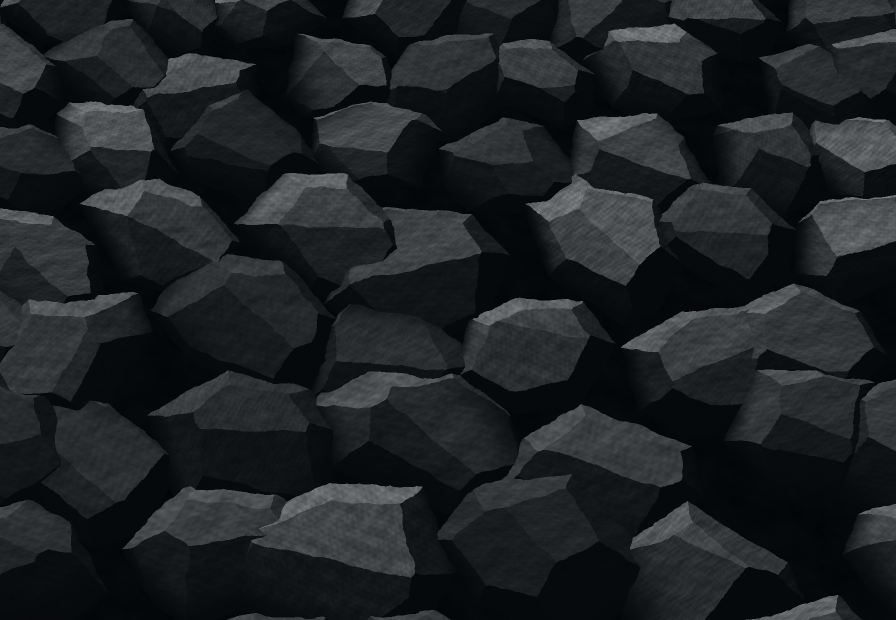
This texture is drawn by a Shadertoy shader. Its source:

```glsl
// A slope of dark, angular boulders that shrink with distance.
// Each boulder is the minimum of several random planes, set in a staggered
// perspective grid; layered sines roughen its outline and its lit faces.

const float NEAR_SIZE = 0.30;    // boulder spacing at the lower edge
const float SHRINK = 0.13;       // loss of spacing per unit of height
const float ROW_STEP = 0.66;     // row spacing relative to boulder width
const float TAU = 6.2831853;
const int SIDES = 7;
const vec3 LIGHT = vec3(-0.25, 0.76, 0.60);
const vec3 COOL_TINT = vec3(-0.010, 0.001, 0.010);

float hash(vec2 p) {
    vec3 q = fract(vec3(p.xyx) * 0.1031);
    q += dot(q, q.yzx + 33.33);
    return fract((q.x + q.y) * q.z);
}

mat2 turn(float angle) {
    float c = cos(angle), s = sin(angle);
    return mat2(c, s, -s, c);
}

// Layered, warped sines for broken stone
float roughness(vec2 p) {
    float sum = 0.0, amp = 0.5;
    for (int i = 0; i < 6; i++) {
        p = mat2(0.8, -0.6, 0.6, 0.8) * p * 1.7 + 1.3;
        sum += amp * sin(p.x + 1.5 * sin(p.y));
        amp *= 0.66;
    }
    return sum;
}

// Perspective: canvas to grid and back
vec2 toGrid(vec2 p, float middle) {
    float size = NEAR_SIZE - SHRINK * p.y;
    return vec2((p.x - middle) / size, -log(size) / (SHRINK * ROW_STEP));
}

vec3 toCanvas(vec2 g, float middle) {
    float size = exp(-g.y * SHRINK * ROW_STEP);
    return vec3(middle + g.x * size, (NEAR_SIZE - size) / SHRINK, size);
}

// Height of one boulder, and the outward slope of its visible face
vec3 boulder(vec2 d, float seed) {
    mat2 tilt = turn(mix(-0.35, 0.7, hash(vec2(seed, 41.0))));
    vec2 extent = vec2(0.60, 0.43) * mix(0.86, 1.12, hash(vec2(seed, 43.0)));
    vec2 q = (tilt * d) / extent;
    vec3 face = vec3(9.0, 0.0, 0.0);
    for (int i = 0; i < SIDES + 2; i++) {
        float k = float(i);
        float r1 = hash(vec2(seed, k));
        float r2 = hash(vec2(seed, k + 17.0));
        float angle = TAU * (k + 0.75 * r1) / float(SIDES);
        float slope = mix(0.6, 1.8, r2) * (1.1 + 0.4 * sin(angle));
        float top = slope * mix(0.82, 1.06, fract(r1 * 7.3 + r2));
        if (i >= SIDES) {
            // Two broad caps that meet in a ridge
            angle = (i == SIDES) ? mix(0.5, 2.6, r1) : mix(-2.8, -0.4, r1);
            slope = mix(0.10, 0.42, r2);
            top = mix(0.36, 0.52, fract(r1 * 5.7 + r2));
        }
        vec2 dir = vec2(cos(angle), sin(angle));
        float h = top - slope * dot(q, dir);
        if (h < face.x) face = vec3(h, slope * (dir * tilt));
    }
    return face;
}

// Light on a stone face, with relief, grain and dark crevices
float shadeStone(vec2 d, vec3 face, float seed) {
    vec2 grain = turn(seed) * d * vec2(6.0, 6.0) + seed;
    grain.y *= mix(1.0, 2.2, hash(vec2(seed, 51.0)));
    vec2 towardLight = turn(seed) * vec2(-0.03, 0.10);
    float relief = roughness(grain) - roughness(grain + towardLight);
    vec3 normal = normalize(vec3(face.yz, 0.9));
    float lit = max(dot(normal, LIGHT) + 0.11 * relief, 0.0);
    float crevice = smoothstep(-0.02, 0.30, face.x + 0.25 * max(face.z, 0.0));
    float tone = mix(0.18, 0.44, hash(vec2(seed, 53.0)));
    return 0.035 + tone * pow(lit, 1.6) * crevice * (1.0 + 0.30 * relief);
}

float slopeOfStones(vec2 p, float middle) {
    vec2 g = toGrid(p, middle);
    float size = NEAR_SIZE - SHRINK * p.y;
    vec2 chips = 0.013 * vec2(roughness(g * 5.0), roughness(g.yx * 5.0 + 4.0));
    float nearest = -1e4, seed = 0.0;
    vec2 local = vec2(0.0);
    vec3 face = vec3(0.0);
    for (int j = -1; j <= 1; j++) {
        float row = floor(g.y) + float(j);
        float stagger = 0.5 * mod(row, 2.0);
        for (int i = -1; i <= 1; i++) {
            vec2 cell = vec2(floor(g.x - stagger) + float(i), row);
            float id = 1.0 + 90.0 * hash(cell + 60.0);
            vec2 jitter = vec2(hash(vec2(id, 31.0)), hash(vec2(id, 37.0))) - 0.5;
            vec2 site = cell + 0.5 + vec2(stagger, 0.0) + jitter * vec2(0.5, 0.45);
            vec3 centre = toCanvas(site, middle);
            vec2 d = (p - centre.xy) / centre.z + chips;
            if (dot(d, d) > 0.9) continue;
            vec3 f = boulder(d, id);
            float order = f.x - 0.15 * row;  // lower rows lie in front
            if (f.x > 0.0 && order > nearest) {
                nearest = order; face = f; local = d; seed = id;
            }
        }
    }
    if (seed == 0.0) return 0.028 + 0.008 * roughness(p / size * 7.0);
    return shadeStone(local, face, seed);
}

void mainImage(out vec4 fragColor, in vec2 fragCoord) {
    float middle = 0.5 * iResolution.x / iResolution.y;
    float value = 0.0;
    // Four samples smooth the outlines
    for (int s = 0; s < 4; s++) {
        vec2 offset = vec2(s & 1, s >> 1) * 0.5 - 0.25;
        value += 0.25 * slopeOfStones((fragCoord + offset) / iResolution.y, middle);
    }
    fragColor = vec4(max(vec3(value) + COOL_TINT, 0.0), 1.0);
}
```
